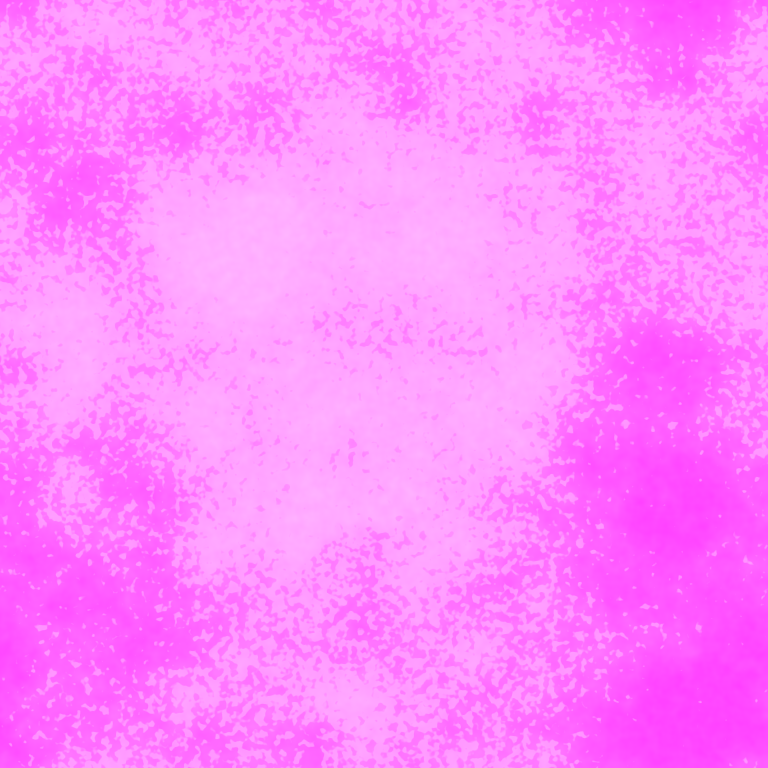
Write a WebGL 2 fragment shader that draws this texture.

```glsl
#version 300 es
precision highp float;

#define CLOUD_CELLS 4.0
#define CLOUD_GAIN 0.6
#define CLOUD_AMOUNT 0.62
#define DRIFT_AMOUNT 0.16
#define DRIFT_CENTER vec2(0.42, 0.64)
#define GRAIN_CELLS 84.0
#define GRAIN_AMOUNT 0.75
#define GRAIN_EDGE 0.09
#define MOTTLE_AMOUNT 0.035
#define PALE_GREEN vec2(0.685, 0.525)
#define DEEP_GREEN vec2(0.64, 0.275)

uniform vec2 u_resolution;
out vec4 fragColor;

const float TAU = 6.28318;

// Integer hash giving a gradient with components in -1..1
vec2 hashGradient(vec2 cell, uint seed) {
    uvec2 v = uvec2(cell) + uvec2(seed * 1013u, seed * 7919u);
    v = v * 1664525u + 1013904223u;
    v.x += v.y * 1664525u;
    v.y += v.x * 1664525u;
    v ^= v >> 16u;
    v.x += v.y * 1664525u;
    v.y += v.x * 1664525u;
    v ^= v >> 16u;
    return vec2(v & 0xffffu) / 32767.5 - 1.0;
}

float cornerSlope(vec2 cell, vec2 offset, vec2 local, float cells, uint seed) {
    return dot(hashGradient(mod(cell + offset, cells), seed), local - offset);
}

// Gradient noise that wraps after a whole number of cells
float wrapNoise(vec2 uv, float cells, uint seed) {
    vec2 p = uv * cells;
    vec2 cell = floor(p);
    vec2 f = p - cell;
    vec2 w = f * f * f * (f * (f * 6.0 - 15.0) + 10.0);
    float a = cornerSlope(cell, vec2(0, 0), f, cells, seed);
    float b = cornerSlope(cell, vec2(1, 0), f, cells, seed);
    float c = cornerSlope(cell, vec2(0, 1), f, cells, seed);
    float d = cornerSlope(cell, vec2(1, 1), f, cells, seed);
    return mix(mix(a, b, w.x), mix(c, d, w.x), w.y);
}

float wrapFbm(vec2 uv, float cells, int octaves, float gain, uint seed) {
    float sum = 0.0;
    float amplitude = 1.0;
    for (int i = 0; i < octaves; i++) {
        sum += amplitude * wrapNoise(uv, cells, seed + uint(i));
        amplitude *= gain;
        cells *= 2.0;
    }
    return sum;
}

void main() {
    vec2 uv = gl_FragCoord.xy / u_resolution;

    // Broad drift from a pale centre to deep corners, broken up by clouds
    vec2 drift = cos(TAU * (uv - DRIFT_CENTER));
    float depth = 0.48 - DRIFT_AMOUNT * (drift.x + drift.y);
    depth += CLOUD_AMOUNT * wrapFbm(uv, CLOUD_CELLS, 5, CLOUD_GAIN, 3u);
    depth = clamp(depth, 0.0, 1.0);

    // Small grains that merge into solid pigment where the depth is high
    float grain = wrapFbm(uv, GRAIN_CELLS, 2, 0.55, 21u);
    float level = depth + GRAIN_AMOUNT * grain - 0.5;
    float edge = max(GRAIN_EDGE, fwidth(level) * 0.7);
    float pigment = smoothstep(-edge, edge, level);

    // Pale ground and deep pigment, both darkening with depth
    float pale = mix(PALE_GREEN.x, PALE_GREEN.y, depth);
    float deep = mix(DEEP_GREEN.x, DEEP_GREEN.y, depth);
    float mottle = wrapFbm(uv, GRAIN_CELLS * 0.75, 2, 0.6, 37u);
    float green = mix(pale, deep, pigment) - MOTTLE_AMOUNT * mottle;

    fragColor = vec4(1.0, green, 1.0, 1.0);
}
```
